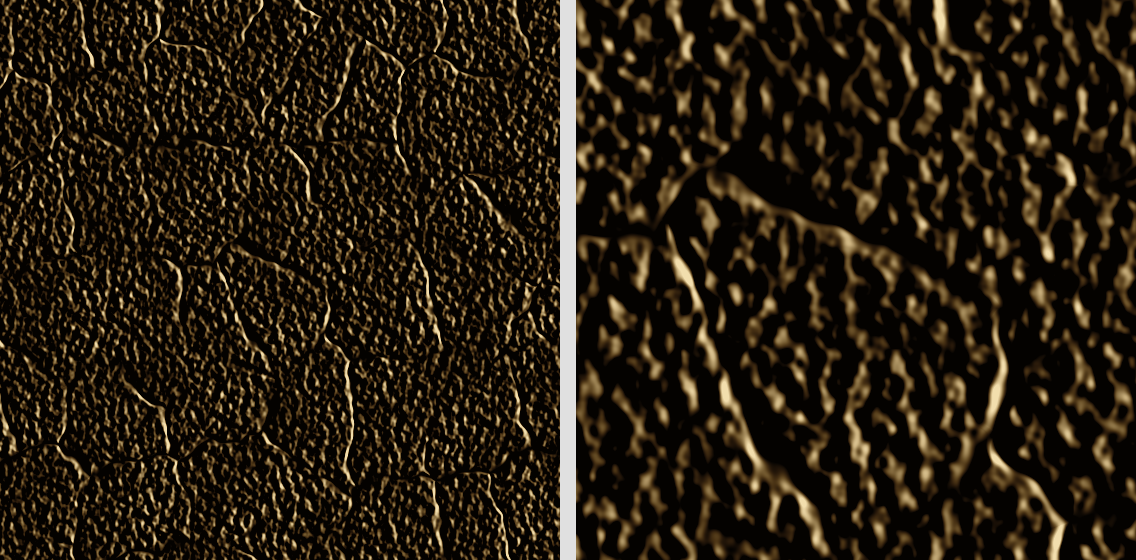
Left, the full canvas; right, a detail of the centre.
Reproduce this texture procedurally as a WebGL 1 fragment shader.

```glsl
precision highp float;
// Dark cracked leather with a fine golden grain, lit by a raking side light.
// A height field of gradient noise is cut by warped Voronoi grooves; its slope
// along the light direction is clamped at zero and coloured by a gold ramp.

uniform vec2 u_resolution;

const float GRAIN_FREQ = 76.0;               // grain cells per canvas
const vec2 CRACK_FREQ = vec2(6.6, 5.6);      // crack cells per canvas
const float CRACK_WIDTH = 0.0058;            // groove radius in canvas units
const float CRACK_DEPTH = 0.95;
const vec2 LIGHT_DIR = vec2(0.966, 0.259);

vec2 hash2(vec2 p) {
  vec3 q = fract(p.xyx * vec3(0.1031, 0.1030, 0.0973));
  q += dot(q, q.yzx + 33.33);
  return fract((q.xx + q.yz) * q.zy);
}

vec2 gradientAt(vec2 cell) {
  float angle = 6.2832 * hash2(cell + 57.0).x;
  return vec2(cos(angle), sin(angle));
}

// Gradient noise, roughly -0.7 to 0.7
float noise(vec2 p) {
  vec2 i = floor(p);
  vec2 f = p - i;
  vec2 w = f * f * f * (f * (f * 6.0 - 15.0) + 10.0);
  vec2 e = vec2(1.0, 0.0);
  float low = mix(dot(gradientAt(i), f), dot(gradientAt(i + e), f - e), w.x);
  float high = mix(dot(gradientAt(i + e.yx), f - e.yx),
                   dot(gradientAt(i + e.xx), f - e.xx), w.x);
  return mix(low, high, w.y);
}

vec2 warp(vec2 p, float freq, float amount) {
  return amount * vec2(noise(p * freq + 11.0), noise(p * freq + 83.0));
}

vec2 rotate(vec2 p, float angle) {
  float c = cos(angle), s = sin(angle);
  return vec2(c * p.x - s * p.y, s * p.x + c * p.y);
}

vec2 seedOffset(vec2 cell) {
  return 0.5 + 0.85 * (hash2(cell + 19.0) - 0.5);
}

// Distance to the nearest Voronoi border, in cell units
float borderDistance(vec2 p) {
  vec2 base = floor(p);
  vec2 f = p - base;
  vec2 nearestCell = vec2(0.0);
  vec2 nearest = vec2(8.0);
  for (int y = -1; y <= 1; y++) {
    for (int x = -1; x <= 1; x++) {
      vec2 cell = vec2(float(x), float(y));
      vec2 r = cell + seedOffset(base + cell) - f;
      if (dot(r, r) < dot(nearest, nearest)) {
        nearest = r;
        nearestCell = cell;
      }
    }
  }
  float d = 8.0;
  for (int y = -2; y <= 2; y++) {
    for (int x = -2; x <= 2; x++) {
      vec2 cell = nearestCell + vec2(float(x), float(y));
      vec2 r = cell + seedOffset(base + cell) - f;
      vec2 between = r - nearest;
      if (dot(between, between) > 0.0001)
        d = min(d, dot(0.5 * (nearest + r), normalize(between)));
    }
  }
  return d;
}

float grain(vec2 p, float freq) {
  vec2 q = rotate(p, 0.45) * freq;
  float strength = 1.0 + 0.5 * noise(p * 9.0 + 31.0);
  return strength * (noise(q) + 0.35 * noise(rotate(q, 1.1) * 1.9 + 40.0));
}

// Groove mask: 1 on a crack, fading out where the crack is worn shut
float groove(vec2 p, vec2 freq, float width) {
  vec2 q = p + warp(p, 15.0, 0.026) + warp(p, 46.0, 0.007);
  float d = borderDistance(q * freq) / (0.5 * (freq.x + freq.y) * width);
  float openness = smoothstep(-0.32, 0.18, noise(p * 7.0 + 5.0));
  return exp(-d * d) * mix(0.2, 1.0, openness);
}

float height(vec2 p) {
  float crack = groove(p, CRACK_FREQ, CRACK_WIDTH);
  return mix(grain(p * vec2(1.0, 0.86), GRAIN_FREQ), -CRACK_DEPTH, crack);
}

vec3 blendStep(vec3 below, vec3 above, float start, float end, float t) {
  return mix(below, above, clamp((t - start) / (end - start), 0.0, 1.0));
}

vec3 goldRamp(float t) {
  vec3 c = vec3(0.014, 0.007, 0.001);
  c = blendStep(c, vec3(0.16, 0.10, 0.04), 0.02, 0.16, t);
  c = blendStep(c, vec3(0.29, 0.20, 0.08), 0.16, 0.29, t);
  c = blendStep(c, vec3(0.42, 0.32, 0.16), 0.29, 0.42, t);
  c = blendStep(c, vec3(0.57, 0.47, 0.29), 0.42, 0.57, t);
  c = blendStep(c, vec3(0.79, 0.69, 0.49), 0.57, 0.79, t);
  return blendStep(c, vec3(0.95, 0.87, 0.68), 0.79, 1.05, t);
}

void main() {
  vec2 p = gl_FragCoord.xy / min(u_resolution.x, u_resolution.y);
  float reach = 0.15 / GRAIN_FREQ;           // half the slope sampling span
  vec2 offset = LIGHT_DIR * reach;
  float slope = (height(p - offset) - height(p + offset)) / 0.3;
  gl_FragColor = vec4(goldRamp(0.49 * slope), 1.0);
}
```
